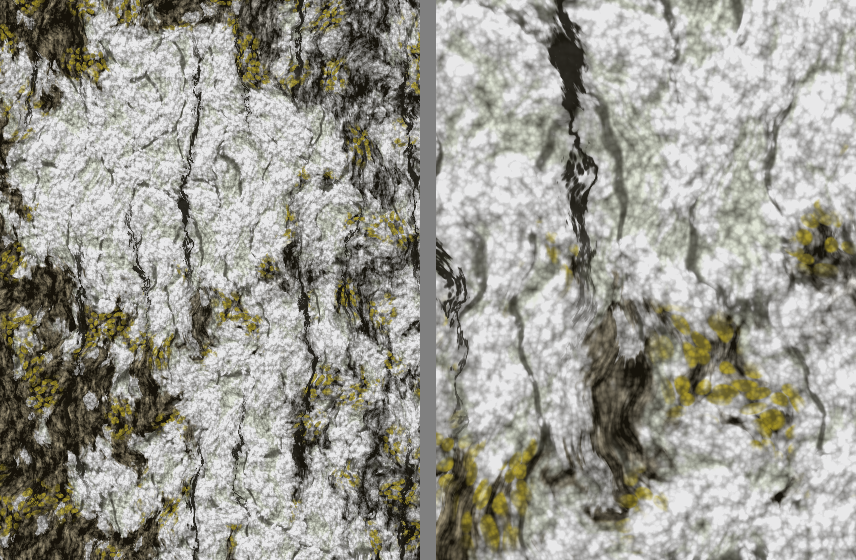
Left, the full canvas; right, a detail of the centre.
Give the GLSL for this texture, as a Shadertoy shader.

```glsl
const vec3 BARK_DARK = vec3(0.085, 0.075, 0.045);
const vec3 LICHEN_PALE = vec3(0.91, 0.91, 0.915);
const vec3 MOSS_BROWN = vec3(0.24, 0.20, 0.10);
const vec3 YELLOW_OLIVE = vec3(0.43, 0.39, 0.15);
const vec3 YELLOW_BRIGHT = vec3(0.70, 0.63, 0.16);

vec2 hash2(vec2 cell) {
    vec3 q = fract(cell.xyx * vec3(0.1031, 0.1030, 0.0973));
    q += dot(q, q.yzx + 33.33);
    return fract((q.xx + q.yz) * q.zy);
}

// Distances to the nearest and second nearest cell points
vec2 cellular(vec2 p) {
    vec2 base = floor(p), f = fract(p), nearest = vec2(8.0);
    for (int y = -1; y <= 1; y++)
    for (int x = -1; x <= 1; x++) {
        vec2 o = vec2(x, y);
        float d = length(o + hash2(base + o) - f);
        nearest = d < nearest.x ? vec2(d, nearest.x) : vec2(nearest.x, min(d, nearest.y));
    }
    return nearest;
}

// Layered cellular bumps, centred on zero
float grain(vec2 p, int octaves) {
    float sum = 0.0, amp = 0.5;
    for (int i = 0; i < octaves; i++) {
        sum += amp * (0.45 - cellular(p).x);
        p = p * 2.1 + 17.3;
        amp *= 0.65;
    }
    return sum;
}

// Layered sines that bend straight features
vec2 wander(vec2 p) {
    return 0.010 * sin(p.yx * vec2(19.0, 23.0) + 3.0 * sin(p * 9.0))
         + 0.004 * sin(p.yx * vec2(61.0, 53.0) + 2.0 * sin(p * 37.0))
         + 0.0015 * sin(p.yx * vec2(173.0, 151.0) + 2.0 * sin(p * 97.0));
}

float blob(vec2 p, vec2 centre, vec2 radius) {
    return 1.0 - length((p - centre) / radius);
}

// Positive where lichen grows, negative on bare bark
float lichenCover(vec2 p) {
    float cover = mix(-0.34, -0.08, smoothstep(0.18, 0.45, p.x));
    cover = max(cover, 1.5 * blob(p, vec2(0.31, 0.69), vec2(0.31, 0.29)));
    cover = max(cover, 0.7 * blob(p, vec2(0.45, 0.20), vec2(0.20, 0.36)));
    cover = max(cover, 0.6 * blob(p, vec2(0.20, 0.13), vec2(0.06, 0.07)));
    return cover + 2.0 * grain(p * vec2(11.0, 7.0) + 4.0, 5);
}

float relief(vec2 p) {
    return grain(p * vec2(25.0, 19.0), 4);
}

// Long upright fissures: x is the dark core, y the soft shade around it
vec2 fissures(vec2 p, float rough) {
    vec2 result = vec2(0.0);
    for (int i = 0; i < 8; i++) {
        float k = float(i);
        float strong = mod(k, 2.0);
        float line = 0.048 + 0.098 * k + 0.012 * sin(p.y * 8.0 + k * 2.3)
                   + 0.006 * sin(p.y * 23.0 + k * 5.1);
        float gate = smoothstep(-0.5, 0.6, sin(p.y * 9.0 + k * 4.7) + 0.9 * strong - 0.5);
        float width = gate * (0.0022 + 0.0030 * strong) * (0.8 + 0.5 * sin(p.y * 47.0 + k));
        float d = abs(p.x - line + 0.010 * rough);
        float core = gate * (1.0 - smoothstep(width * 0.5, width + 0.002, d));
        float shade = gate * (1.0 - smoothstep(0.0, 0.016, d));
        result = max(result, vec2(core, shade));
    }
    return result;
}

void mainImage(out vec4 fragColor, in vec2 fragCoord) {
    vec2 p = fragCoord / iResolution.y;
    vec2 q = p + wander(p);

    // Lichen, bark and light falling from above
    float cover = lichenCover(q);
    float lichen = smoothstep(-0.08, 0.12, cover);
    float height = relief(q);
    float slope = height - relief(q + vec2(-0.002, 0.006));
    float speckle = grain(p * 150.0, 2);
    float fibre = grain(q * vec2(60.0, 24.0) + 9.0, 4);

    float rightSide = smoothstep(0.25, 0.6, p.x);
    float barkTone = 0.17 + 0.09 * rightSide + 1.5 * fibre + 0.9 * slope + 0.6 * speckle;
    float lichenTone = mix(0.64, 0.83, smoothstep(0.0, 0.5, cover))
                     + 1.0 * slope + 0.35 * height + 0.75 * speckle;
    float tone = mix(barkTone, lichenTone, lichen);

    // Pale flecks on the bark
    float fleck = 1.0 - smoothstep(0.13, 0.22, cellular(q * vec2(17.0, 14.0) + 31.0).x + 0.5 * fibre);
    tone = mix(tone, 0.8 + speckle, 0.8 * fleck * (1.0 - lichen));

    // Fissures and short side cracks
    vec2 fissure = fissures(p + 0.5 * wander(p), fibre * 3.0);
    vec2 plates = cellular(q * vec2(15.0, 6.0) + 3.0);
    float sideCrack = (1.0 - smoothstep(0.02, 0.08, plates.y - plates.x)) * smoothstep(0.0, 0.12, 0.05 - height);
    tone *= (1.0 - 0.88 * fissure.x) * (1.0 - 0.25 * fissure.y) * (1.0 - 0.55 * sideCrack);
    tone = clamp(tone, 0.0, 1.0);

    vec3 color = mix(BARK_DARK, LICHEN_PALE, tone);

    // Green bloom on the lichen, brown moss on the left bark
    float bloom = smoothstep(0.0, 0.15, -height) * lichen;
    color *= mix(vec3(1.0), vec3(0.96, 0.98, 0.91), bloom);
    float moss = (1.0 - lichen) * (1.0 - rightSide) * (1.0 - fleck);
    color = mix(color, MOSS_BROWN * (0.35 + 2.2 * tone), 0.5 * moss);

    // Clustered yellow crusts
    float cluster = 1.0 - smoothstep(0.22, 0.40, cellular(q * vec2(12.0, 10.0) + 57.0).x);
    float crust = 1.0 - smoothstep(0.32, 0.48, cellular(q * 85.0).x);
    float yellow = cluster * crust * (1.0 - smoothstep(0.0, 0.3, cover)) * (1.0 - fissure.x);
    vec3 crustColor = mix(YELLOW_OLIVE, YELLOW_BRIGHT, clamp(0.4 + 3.0 * speckle + slope, 0.0, 1.0));
    color = mix(color, crustColor, 0.85 * yellow);

    fragColor = vec4(color, 1.0);
}
```
